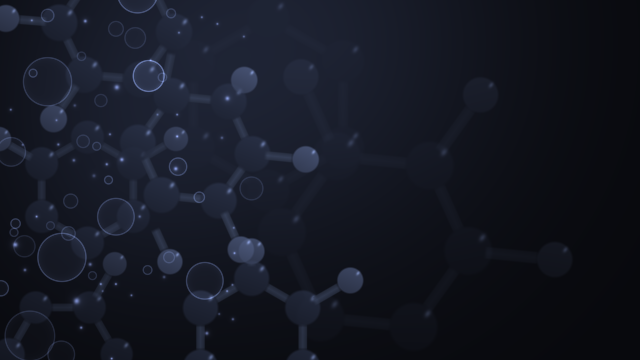
A Shadertoy shader for this background:

```glsl
// Translucent ball-and-stick molecules drifting in a dark blue haze.
// Each molecule is a six-atom ring with optional outward arms; bubbles and
// sparks are scattered over the left half by hashed loops.

float hash(float n) { return fract(sin(n * 127.1) * 43758.5453); }

// Soft shaded ball with a small tilted highlight
void atom(inout vec3 col, vec2 p, vec2 center, float r, vec3 tint, float alpha) {
    vec2 q = (p - center) / r;
    float body = 1.0 - smoothstep(0.88, 1.06, length(q));
    float shade = 0.92 + 0.2 * dot(q, vec2(0.3, 0.7));
    col = mix(col, tint * shade, body * alpha);
    vec2 g = mat2(0.8, 0.6, -0.6, 0.8) * (q - vec2(0.58, 0.54));
    float glint = exp(-dot(g * g, vec2(90.0, 40.0)));
    col += vec3(0.28, 0.32, 0.43) * glint * sqrt(alpha);
}

// Rod between two balls, inset at both ends and rounded by shading
void bond(inout vec3 col, vec2 p, vec2 a, vec2 b, float inset, float halfWidth, float alpha) {
    vec2 axis = normalize(b - a);
    vec2 q = p - 0.5 * (a + b);
    float along = abs(dot(q, axis)) - 0.5 * length(b - a) + inset;
    float across = abs(dot(q, vec2(-axis.y, axis.x))) / halfWidth;
    float body = (1.0 - smoothstep(0.75, 1.15, across)) * (1.0 - smoothstep(-0.008, 0.005, along));
    col = mix(col, vec3(0.23, 0.27, 0.37) * (1.0 - 0.3 * across), body * alpha);
}

// Hexagonal molecule; the bits of each mask choose which corners grow arms
void molecule(inout vec3 col, vec2 p, vec2 center, float size, float turn,
              float r, float alpha, int longArms, int shortArms) {
    for (int k = 0; k < 6; k++) {
        float angle = turn + float(k) * 1.0472;
        vec2 dir = vec2(cos(angle), sin(angle));
        vec2 next = vec2(cos(angle + 1.0472), sin(angle + 1.0472));
        vec2 corner = center + size * dir;
        bond(col, p, corner, center + size * next, r * 0.95, r * 0.25, alpha * 0.8);
        atom(col, p, corner, r, vec3(0.16, 0.19, 0.275), alpha * 0.8);
        bool isLong = ((longArms >> k) & 1) == 1;
        bool isShort = ((shortArms >> k) & 1) == 1;
        if (isLong || isShort) {
            vec2 tip = corner + dir * size * (isLong ? 0.93 : 0.46);
            bond(col, p, corner, tip, r * 0.7, r * 0.25, alpha * 0.9);
            atom(col, p, tip, r * 0.74, vec3(0.31, 0.36, 0.5), alpha * 0.8);
        }
    }
}

// Thin-walled bubble with a faint fill
void bubble(inout vec3 col, vec2 p, vec2 center, float r, float glow) {
    float d = length(p - center);
    float wall = 1.0 - smoothstep(0.0005, 0.0035, abs(d - r));
    float inside = 1.0 - smoothstep(r - 0.002, r + 0.002, d);
    float rim = inside * pow(min(d / r, 1.0), 6.0);
    col += vec3(0.25, 0.29, 0.41) * glow * (0.65 * wall + 0.12 * inside + 0.15 * rim);
}

void mainImage(out vec4 fragColor, in vec2 fragCoord) {
    vec2 p = fragCoord / iResolution.y;

    // Background haze, brightest above the middle left
    vec2 h = p - vec2(0.74, 0.88);
    float haze = exp(-dot(h * h, vec2(2.3, 2.5)));
    vec3 col = vec3(0.03, 0.033, 0.048) + vec3(0.085, 0.102, 0.15) * haze;
    vec2 m = p - vec2(0.32, 0.55);
    col += vec3(0.025, 0.03, 0.045) * exp(-dot(m * m, vec2(9.0, 6.0)));

    // Distant, nearly dissolved molecules
    molecule(col, p, vec2(0.745, 0.71), 0.24, 0.524, 0.06, 0.13, 0, 0);
    molecule(col, p, vec2(1.042, 0.329), 0.26, -0.1, 0.068, 0.17, 7, 0);

    // Middle layer on the left
    molecule(col, p, vec2(0.174, 0.016), 0.15, 0.0, 0.046, 0.5, 2, 0);
    molecule(col, p, vec2(0.243, 0.472), 0.147, 0.524, 0.047, 0.6, 5, 0);
    molecule(col, p, vec2(0.324, 0.924), 0.16, -0.08, 0.052, 0.72, 24, 0);

    // Near molecules and the rods joining them
    bond(col, p, vec2(0.451, 0.729), vec2(0.486, 0.9), 0.05, 0.013, 0.6);
    bond(col, p, vec2(0.417, 0.394), vec2(0.472, 0.273), 0.035, 0.013, 0.7);
    atom(col, p, vec2(0.472, 0.273), 0.036, vec3(0.31, 0.36, 0.5), 0.65);
    molecule(col, p, vec2(0.699, 0.0625), 0.164, 0.524, 0.05, 0.8, 1, 2);
    molecule(col, p, vec2(0.542, 0.588), 0.16, -0.1, 0.051, 0.9, 33, 2);

    // Large bubbles
    bubble(col, p, vec2(0.132, 0.773), 0.067, 0.6);
    bubble(col, p, vec2(0.172, 0.285), 0.067, 0.8);
    bubble(col, p, vec2(0.083, 0.067), 0.069, 0.45);
    bubble(col, p, vec2(0.322, 0.398), 0.051, 0.7);
    bubble(col, p, vec2(0.569, 0.22), 0.051, 0.8);
    bubble(col, p, vec2(0.413, 0.789), 0.043, 1.3);
    bubble(col, p, vec2(0.382, 1.02), 0.056, 0.9);

    // Scattered small bubbles, thinning to the right
    for (int i = 0; i < 26; i++) {
        float n = float(i) + 1.0;
        vec2 c = vec2(0.74 * pow(hash(n), 1.2), hash(n + 40.3));
        float r = 0.011 + 0.03 * pow(hash(n + 80.7), 3.0);
        bubble(col, p, c, r, 0.35 + 0.4 * hash(n + 120.1));
    }

    // Glowing sparks
    for (int i = 0; i < 44; i++) {
        float n = float(i) + 200.0;
        vec2 c = vec2(0.03 + 0.65 * hash(n), hash(n + 50.9));
        float r = 0.003 + 0.005 * pow(hash(n + 90.2), 4.0);
        vec2 d = (p - c) / r;
        float glow = exp(-dot(d, d)) + 0.12 * exp(-0.15 * dot(d, d));
        col += vec3(0.38, 0.43, 0.62) * glow * (0.4 + 0.6 * hash(n + 10.4));
    }

    fragColor = vec4(col, 1.0);
}
```
